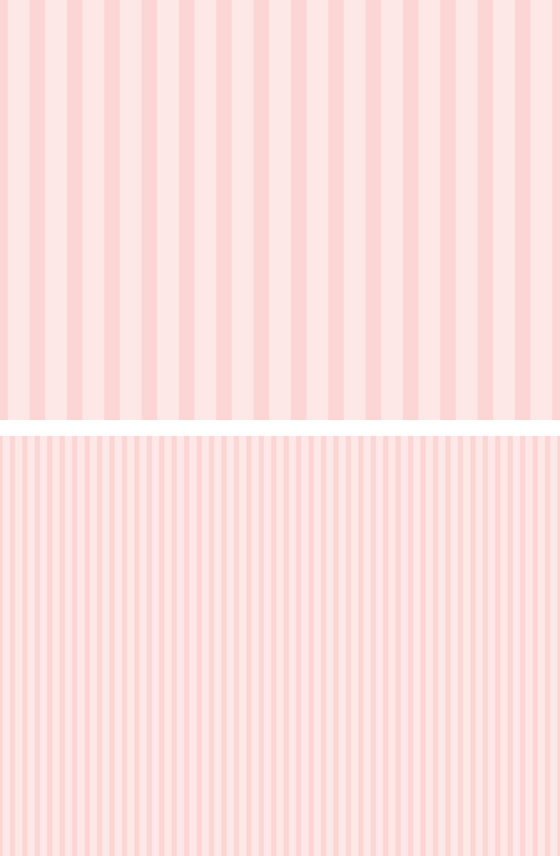
Top, the tile; bottom, the same tile 3 across and 3 down.
Give the GLSL for this pattern, as a WebGL 2 fragment shader.

```glsl
#version 300 es
precision highp float;

uniform vec2 u_resolution;
out vec4 fragColor;

const float REPEATS = 15.0;       // whole stripe pairs across the canvas
const float DARK_SHARE = 0.42;    // dark stripe width, in repeats
const float EDGE_BLUR = 0.045;    // width of the soft edge, in repeats
const float FRINGE_WIDTH = 0.035; // reach of the warm fringe, in repeats
const float FRINGE_AMOUNT = 0.35;
const float TINT_AMOUNT = 0.004;  // brightness drift between stripes
const vec3 LIGHT_PINK = vec3(0.996, 0.910, 0.906);
const vec3 DARK_PINK = vec3(0.988, 0.839, 0.831);
const vec3 WARM_FRINGE = vec3(0.996, 0.895, 0.865);

float hash(float n) {
    n = fract(n * 0.1031);
    n *= n + 33.33;
    return fract(n * (n + n));
}

void main() {
    float x = gl_FragCoord.x / u_resolution.x * REPEATS;
    float pixel = REPEATS / u_resolution.x;

    // Dark stripes are centred on whole numbers, so one wraps across the sides
    float stripe = floor(x + 0.5);
    float offset = x - stripe;
    float edgeDistance = abs(offset) - 0.5 * DARK_SHARE;

    // Soft stripe edge, never sharper than one pixel
    float blur = 0.5 * max(EDGE_BLUR, pixel);
    float light = smoothstep(-blur, blur, edgeDistance);
    vec3 color = mix(DARK_PINK, LIGHT_PINK, light);

    // Faint warm fringe just outside each edge, varied per stripe and side
    float id = mod(stripe, REPEATS);
    float variation = hash(id * 2.0 + step(0.0, offset) + 1.0);
    float fringe = 1.0 - smoothstep(0.0, FRINGE_WIDTH, abs(edgeDistance - blur));
    color = mix(color, WARM_FRINGE, fringe * light * FRINGE_AMOUNT * variation);

    // Slight tint drift between the light stripes
    float lightId = mod(floor(x), REPEATS);
    color.g += light * TINT_AMOUNT * (hash(lightId + 41.0) - 0.5);

    fragColor = vec4(color, 1.0);
}
```
